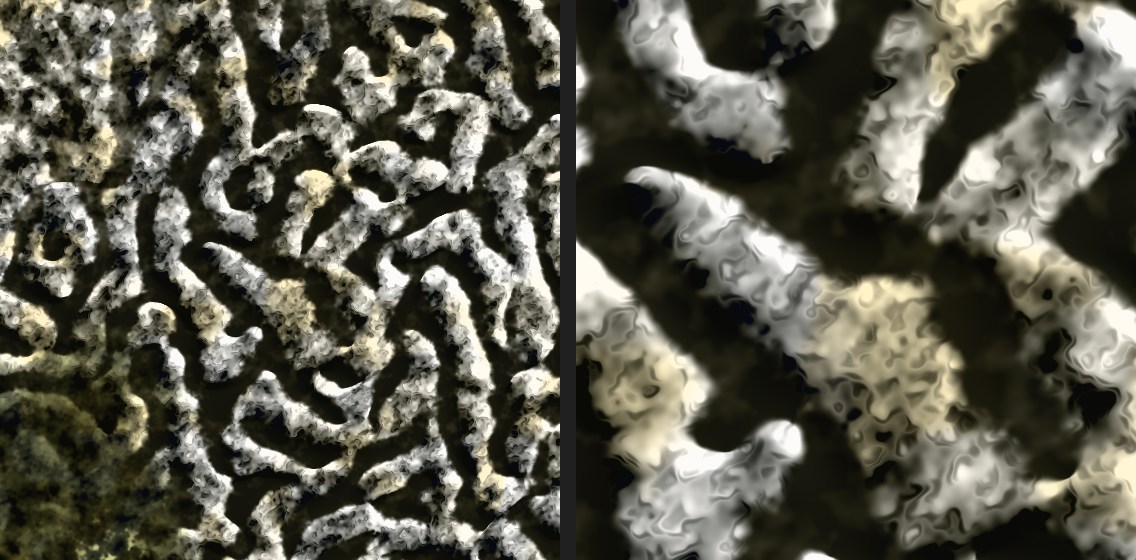
Left, the full canvas; right, a detail of the centre.
A Shadertoy shader for this texture:

```glsl
// Weathered stone with meandering, sunlit ridges and deep black grooves.
// Ridges are the phase of summed wave kernels; a height step toward the sun
// shades them, and layered and cellular noise add grain, pits and moss.

#define CELLS 9.0          // wave kernels per canvas height
#define WAVES 1.2          // ridges per kernel cell
#define TURN 2.7           // spread of ridge directions, radians
#define TILT 0.15          // mean direction across the ridges
#define WARP 0.022         // wobble of the ridge lines
#define SUN vec2(0.6, 0.8) // direction toward the light
#define SUN_STEP 0.013     // distance of the shading sample
#define GRAIN_SCALE 42.0
#define PIT_SCALE 60.0
#define RAGGED 0.9         // roughness of the ridge edges
#define GRAIN_GAIN 1.55    // contrast of the stone grain

float hash(vec2 p) {
    vec3 q = fract(p.xyx * 0.1031);
    q += dot(q, q.yzx + 33.33);
    return fract((q.x + q.y) * q.z);
}

vec2 hash2(vec2 p) {
    return vec2(hash(p + 17.0), hash(p + 71.0));
}

float noise(vec2 p) {
    vec2 i = floor(p), f = fract(p);
    f = f * f * (3.0 - 2.0 * f);
    return mix(mix(hash(i), hash(i + vec2(1, 0)), f.x),
               mix(hash(i + vec2(0, 1)), hash(i + vec2(1, 1)), f.x), f.y);
}

float layered(vec2 p) {
    float sum = 0.0, amp = 0.5;
    for (int i = 0; i < 3; i++) {
        sum += amp * noise(p);
        p = mat2(1.6, 1.2, -1.2, 1.6) * p + 13.7;
        amp *= 0.6;
    }
    return sum / 0.98;
}

// Distance to the nearest scattered point
float cellular(vec2 p) {
    vec2 i = floor(p);
    float nearest = 2.0;
    for (int y = -1; y <= 1; y++)
    for (int x = -1; x <= 1; x++) {
        vec2 c = i + vec2(x, y);
        nearest = min(nearest, length(c + hash2(c) - p));
    }
    return nearest;
}

// Labyrinth height, -1 in the grooves to 1 on the crests
float ridges(vec2 p) {
    p += WARP * (vec2(noise(p * 14.0), noise(p * 14.0 + 50.0)) - 0.5);
    p *= CELLS;
    vec2 i = floor(p), wave = vec2(0.0);
    for (int y = -2; y <= 2; y++)
    for (int x = -2; x <= 2; x++) {
        vec2 c = i + vec2(x, y) + 100.0;
        vec2 d = p + 100.0 - c - hash2(c);
        float angle = TILT + TURN * (hash(c + 5.0) - 0.5);
        float phase = 6.2832 * (WAVES * dot(d, vec2(cos(angle), sin(angle))) + hash(c + 9.0));
        wave += exp(-2.2 * dot(d, d)) * vec2(cos(phase), sin(phase));
    }
    return wave.x / (length(wave) + 0.04);
}

// Soft round region: 1 inside, 0 beyond the outer radius
float region(vec2 d, float inner, float outer) {
    return 1.0 - smoothstep(inner, outer, length(d));
}

void mainImage(out vec4 fragColor, in vec2 fragCoord) {
    vec2 p = fragCoord / iResolution.y;
    float grain = layered(p * GRAIN_SCALE) - 0.5;
    float broad = layered(p * 5.0 + 30.0) - 0.5;
    float pits = 1.0 - smoothstep(0.1, 0.45, cellular(p * PIT_SCALE + 4.0 * grain));

    // Large areas: moss, shaded top, crumbled corner, bleached side
    vec2 wobble = p + 0.3 * broad;
    float moss = region(wobble - vec2(0.06, 0.08), 0.16, 0.36);
    float shade = region((wobble - vec2(0.52, 1.02)) * vec2(0.5, 1.0), 0.03, 0.15);
    float crumbled = region(wobble - vec2(0.06, 0.93), 0.1, 0.42);
    float bleached = region(wobble - vec2(0.92, 0.58), 0.05, 0.36);

    // Ridge relief and sunlight
    float height = ridges(p);
    float slope = height - ridges(p + SUN * SUN_STEP);
    float level = height + RAGGED * grain + 0.9 * broad + 0.3 * bleached;
    float top = smoothstep(-0.5, 0.1, level);
    float rim = exp(-10.0 * (level - 0.25) * (level - 0.25));
    float sunlit = 0.5 + 0.42 * slope + 0.2 * rim * smoothstep(-0.4, 0.3, slope);

    // Stone tone over groove tone
    float stone = sunlit + GRAIN_GAIN * grain - 0.25 * pits + 0.35 * broad + 0.16 * bleached;
    float groove = 0.08 + 0.3 * max(grain, 0.0) + 0.05 * slope;
    float tone = mix(groove, stone, top);
    tone = mix(tone, 0.54 + 2.3 * grain - 0.2 * pits, 0.55 * crumbled);
    tone = mix(tone, 0.2 + 0.7 * grain, 0.75 * shade);
    float flecks = smoothstep(0.1, 0.3, grain) * region(p - vec2(0.2, 0.0), 0.02, 0.12);
    tone = mix(tone, 0.13 + 0.5 * grain + 0.5 * flecks, 0.88 * moss);
    tone = clamp(tone, 0.035, 1.0);

    // Warm greys, with olive moss and ochre stains
    vec3 color = vec3(tone, tone * 0.985, tone - 0.06 * smoothstep(0.0, 0.15, tone));
    float ochre = smoothstep(0.58, 0.78, noise(p * 16.0 + 8.0)) * (1.0 - bleached);
    color *= mix(vec3(1.0), vec3(1.02, 0.96, 0.76), 0.7 * ochre);
    color *= mix(vec3(1.0), vec3(1.0, 1.0, 0.68), moss);
    color += vec3(-0.01, 0.0, 0.035) * smoothstep(0.5, 0.7, noise(p * 11.0)) * top;
    fragColor = vec4(clamp(color, 0.0, 1.0), 1.0);
}
```
